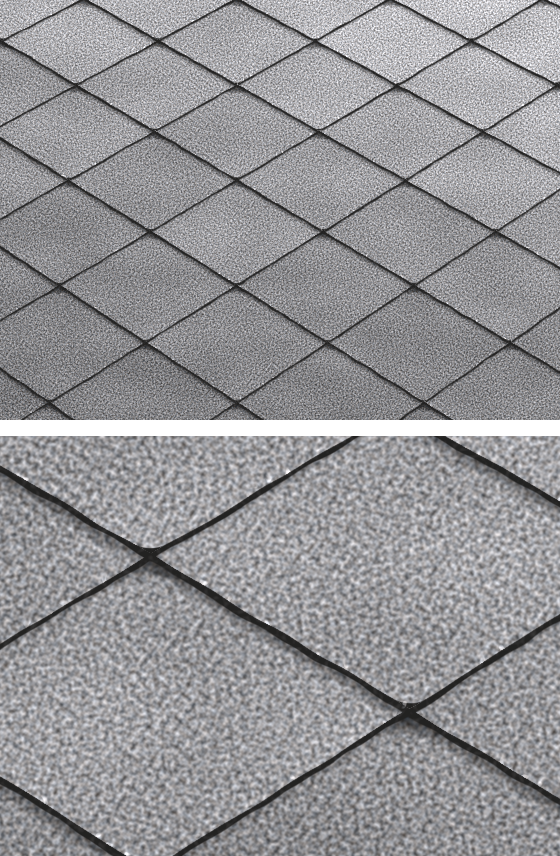
Top: the whole. Bottom: its middle third, enlarged.
This texture is drawn by a WebGL 1 fragment shader. Its source:

```glsl
precision highp float;
// Grey diamond roof shingles receding gently toward the top of the canvas.
// A perspective lattice gives each shingle's cell; distances to its sides
// draw the dark joints and soft shadows, and gradient noise adds the grit.

uniform vec2 u_resolution;

#define CENTRE_X 0.564      // column that stays upright, in canvas heights
#define TOP_SPACING 0.3646  // width of a shingle at the top edge
#define SPREAD 0.2332       // perspective growth from top to bottom
#define ROWS 10.16          // half rows per height, before perspective
#define ROW_SHIFT 0.05
#define JOINT vec2(0.0040, 0.0048) // widths of rising and falling joints
#define SHADOW vec2(0.010, 0.017)  // reach of the shadow under each joint
#define TIP_RADIUS 0.012
#define GRIT 0.36
#define WOBBLE 0.0022
#define JOINT_COLOR vec3(0.135, 0.132, 0.130)
#define STONE_TINT vec3(0.995, 0.992, 1.012)

float hash(vec2 p) {
  return fract(sin(dot(p, vec2(127.1, 311.7))) * 43758.55);
}

vec2 gradient(vec2 cell) {
  float angle = 6.28318 * hash(cell);
  return vec2(cos(angle), sin(angle));
}

// Gradient noise, roughly -0.7 to 0.7.
float noise(vec2 p) {
  vec2 i = floor(p), f = p - i;
  vec2 s = f * f * f * (f * (f * 6.0 - 15.0) + 10.0);
  float a = dot(gradient(i), f);
  float b = dot(gradient(i + vec2(1, 0)), f - vec2(1, 0));
  float c = dot(gradient(i + vec2(0, 1)), f - vec2(0, 1));
  float d = dot(gradient(i + vec2(1, 1)), f - vec2(1, 1));
  return mix(mix(a, b, s.x), mix(c, d, s.x), s.y);
}

// Shingle coordinates: each unit cell is a diamond, (0,0) its top corner
// and (1,1) its lower tip.
vec2 lattice(vec2 p) {
  float depth = 1.0 - p.y;
  float scale = 1.0 + SPREAD * depth;
  float column = (p.x - CENTRE_X) / (TOP_SPACING * scale);
  float row = ROW_SHIFT + ROWS * depth / scale;
  return 0.5 * row + vec2(column, -column);
}

void main() {
  vec2 p = gl_FragCoord.xy / u_resolution.y;
  float pixel = 1.0 / u_resolution.y;

  // Cell and distances to the upper and lower sides, in canvas heights
  vec2 warp = vec2(noise(p * 22.0), noise(p * 22.0 + 50.0));
  vec2 cell = lattice(p + WOBBLE * warp);
  vec2 f = fract(cell);
  vec2 id = floor(cell);
  float scale = 1.0 + SPREAD * (1.0 - p.y);
  float slope = length(vec2(1.0 / (TOP_SPACING * scale),
                            0.5 * ROWS / (scale * scale)));
  vec2 upper = f / slope;
  vec2 lower = (1.0 - f) / slope;

  // Joints lie just below each side; the lower tip is rounded off
  vec2 side = mix(upper, -lower, step(0.5, f));
  vec2 halfWidth = 0.5 * JOINT * (1.0 + 0.6 * noise(p * 35.0 + 9.0));
  vec2 gap = abs(side - halfWidth) - halfWidth;
  float tip = TIP_RADIUS - length(max(TIP_RADIUS - lower, 0.0));
  float joint = 1.0 - smoothstep(-pixel, pixel, min(min(gap.x, gap.y), tip));

  // Light falls off toward the lower left, with soft bands and varied tiles
  float light = 0.475 + 0.19 * p.y + (0.025 + 0.06 * p.y) * p.x;
  light += 0.045 * (hash(id + 3.0) - 0.5) + 0.025 * (f.x + f.y - 1.0);
  light += 0.05 * noise(p * vec2(3.0, 13.0)) + 0.04 * noise(p * 9.0 + 20.0);

  // Mineral grit in two sizes
  vec2 turned = mat2(0.8, 0.6, -0.6, 0.8) * p;
  float coarse = noise(turned * 215.0);
  float fine = noise(turned.yx * 327.0 + 70.0);
  light += GRIT * (coarse + 0.75 * fine) * (0.6 + 0.5 * light);

  // Shadow under the joints and a smudge under each tip
  vec2 shade = 1.0 - smoothstep(0.2 * SHADOW, SHADOW, upper);
  float ragged = 0.012 * noise(p * 90.0);
  float smudge = 1.0 - smoothstep(0.022, 0.040, upper.x + upper.y + ragged);
  light *= (1.0 - 0.22 * shade.x) * (1.0 - 0.38 * shade.y);
  light *= 1.0 - 0.38 * smudge;

  // Pale chips along the worn lower sides
  float rim = 1.0 - smoothstep(0.002, 0.006, min(lower.x, lower.y));
  float chip = rim * smoothstep(0.22, 0.42, noise(p * 130.0 + 31.0));
  light += 0.22 * chip;

  // Faint colour flecks, then the joints on top
  float fleck = noise(turned * 240.0 + 12.0);
  vec3 color = light * STONE_TINT + 0.035 * fleck * vec3(1.0, 0.0, -1.0);
  vec3 jointColor = JOINT_COLOR + 0.12 * max(coarse, 0.0);
  color = mix(color, jointColor, joint * (1.0 - 0.5 * chip));
  gl_FragColor = vec4(clamp(color, 0.0, 1.0), 1.0);
}
```
